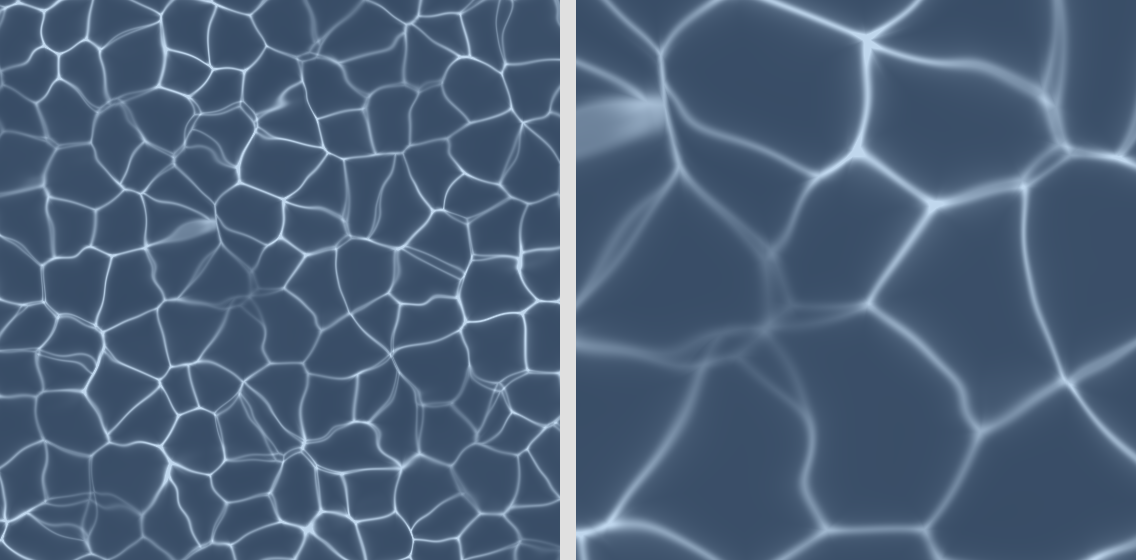
Left: the whole. Right: its middle third, enlarged.
Give the GLSL for this texture, as a Shadertoy shader.

```glsl
// Sunlit water caustics: a web of pale, folded light lines over slate-blue water.

const vec3  DEEP_WATER   = vec3(0.222, 0.302, 0.402);
const vec3  LIGHT_TINT   = vec3(0.460, 0.470, 0.460);
const float CELLS_ACROSS = 11.0;
const float JITTER       = 0.90;  // irregularity of the cell centres
const float BEND         = 0.18;  // curvature of the lines
const float FOLD         = 0.15;  // separation of the two overlapping webs
const float CORE_WIDTH   = 0.031; // widths are in cells
const float CORE_LIGHT   = 0.56;
const float GLOW_WIDTH   = 0.080;
const float GLOW_LIGHT   = 0.34;
const float KNOT_WIDTH   = 0.105;
const float KNOT_LIGHT   = 0.48;
const float HAZE         = 0.015;

vec2 hash2(vec2 p) {
    vec3 q = fract(p.xyx * vec3(0.1031, 0.1030, 0.0973));
    q += dot(q, q.yzx + 33.33);
    return fract((q.xx + q.yz) * q.zy);
}

// Layered sines, each turned and bent by the layers before it
vec2 swirl(vec2 p) {
    const mat2 TURN = mat2(0.8, 0.6, -0.6, 0.8);
    vec2 sum = vec2(0.0);
    float frequency = 1.0;
    for (int i = 0; i < 4; i++) {
        p = TURN * p + 1.7;
        sum += sin(p.yx * frequency + 1.3 * sum) / frequency;
        frequency *= 1.4;
    }
    return 0.45 * sum;
}

vec2 cellCentre(vec2 cell) {
    return cell + 0.5 + JITTER * (hash2(cell + 40.0) - 0.5);
}

// x: distance to the nearest cell border, y: closeness to a junction (0 on it)
vec2 cellBorders(vec2 p) {
    vec2 home = floor(p);
    vec2 nearest = vec2(0.0);
    vec2 nearestCell = home;
    float first = 1e3;
    for (int y = -1; y <= 1; y++)
    for (int x = -1; x <= 1; x++) {
        vec2 cell = home + vec2(x, y);
        vec2 offset = cellCentre(cell) - p;
        float d = length(offset);
        if (d < first) {
            first = d;
            nearest = offset;
            nearestCell = cell;
        }
    }

    float border = 1e3, second = 1e3, third = 1e3;
    for (int y = -2; y <= 2; y++)
    for (int x = -2; x <= 2; x++) {
        if (x == 0 && y == 0) continue;
        vec2 offset = cellCentre(nearestCell + vec2(x, y)) - p;
        float d = length(offset);
        third = min(third, max(second, d));
        second = min(second, d);
        border = min(border, dot(0.5 * (nearest + offset), normalize(offset - nearest)));
    }
    return vec2(max(border, 0.0), third - first);
}

// Light of one web: sharp core, soft glow and bright knots at the junctions
float lightWeb(vec2 p, float strength) {
    vec2 b = cellBorders(p);
    float core = b.x * sqrt(strength) / CORE_WIDTH;
    float knot = b.y / KNOT_WIDTH;
    return strength * (CORE_LIGHT * exp(-core * core)
                     + GLOW_LIGHT * exp(-b.x / GLOW_WIDTH)
                     + KNOT_LIGHT * exp(-knot * knot));
}

void mainImage(out vec4 fragColor, in vec2 fragCoord) {
    vec2 p = CELLS_ACROSS * fragCoord / iResolution.y;

    // Bend the cells, then pull two copies apart so that some lines split
    vec2 bent = p + BEND * swirl(2.2 * p);
    vec2 pull = swirl(1.3 * p + 9.0);
    vec2 split = 0.5 * FOLD * pull * dot(pull, pull);

    // Uneven focus along the lines
    vec2 focus = swirl(1.2 * p + 23.0);
    float strength = clamp(0.88 + 0.50 * focus.x, 0.28, 1.5);

    float light = 0.5 * (lightWeb(bent + split, strength)
                       + lightWeb(bent - split, strength));
    light += HAZE * focus.y;

    fragColor = vec4(DEEP_WATER + LIGHT_TINT * min(light, 1.15), 1.0);
}
```
